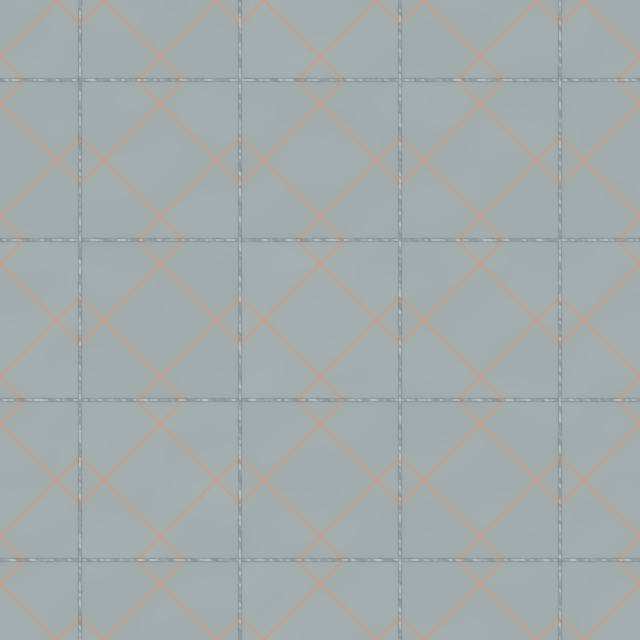
Give the GLSL for this pattern, as a WebGL 1 fragment shader.

```glsl
precision highp float;
uniform vec2 u_resolution;

const float TAU = 6.2831853;
const float REPEATS = 4.0;

// Lengths are fractions of one tile
const float DIAMOND_RADIUS = 0.354;
const float INLAY_HALF_WIDTH = 0.0115;
const float GROUT_HALF_WIDTH = 0.0125;
const float CORE_HALF_WIDTH = 0.0045;
const float SHADOW_REACH = 0.011;

const float INLAY_OPACITY = 0.95;
const float SHADOW_STRENGTH = 0.12;
const float TILE_VARIATION = 0.010;
const float MOTTLE_STRENGTH = 0.003;

const vec3 GLAZE_COLOR = vec3(0.640, 0.680, 0.680);
const vec3 INLAY_COLOR = vec3(0.735, 0.640, 0.575);
const vec3 GROUT_DARK = vec3(0.500, 0.535, 0.540);
const vec3 GROUT_MID = vec3(0.595, 0.630, 0.635);
const vec3 GROUT_LIGHT = vec3(0.770, 0.800, 0.800);

float hash(vec2 p) {
    return fract(sin(dot(p, vec2(41.3, 289.1))) * 4375.5);
}

// Antialiased band around distance zero
float band(float dist, float halfWidth, float blur) {
    return 1.0 - smoothstep(halfWidth - blur, halfWidth + blur, abs(dist));
}

// Layered sines with whole frequencies, so they wrap over the canvas; range 0 to 1
float streaks(float along, float across, float seed) {
    float sum = 0.0;
    float frequency = 19.0;
    float amplitude = 0.3;
    for (int i = 0; i < 5; i++) {
        float phase = TAU * hash(vec2(seed, frequency));
        float bend = 1.5 * sin(TAU * 7.0 * along + phase * 2.0);
        sum += amplitude * sin(TAU * frequency * along + phase + bend + across * 90.0);
        frequency = floor(frequency * 1.5) + 2.0;
        amplitude *= 0.9;
    }
    return clamp(0.5 + 0.6 * sum, 0.0, 1.0);
}

float mottle(vec2 uv) {
    vec2 a = TAU * uv;
    return sin(3.0 * a.x + 2.0 * sin(5.0 * a.y))
         + sin(7.0 * a.y - 4.0 * a.x + sin(6.0 * a.x));
}

// Worn joint: dark lips on both sides of a broken pale core
vec3 addGrout(vec3 color, float across, float along, float seed, float blur) {
    float wear = streaks(along, across, seed);
    float coreWear = streaks(along, across * 0.5, seed + 17.0);

    float shadow = exp(-abs(across) / SHADOW_REACH);
    color *= 1.0 - SHADOW_STRENGTH * shadow * (0.5 + 0.5 * wear);

    vec3 lip = mix(GROUT_MID, GROUT_DARK, wear);
    color = mix(color, lip, 0.75 * band(across, GROUT_HALF_WIDTH, blur));

    float core = band(across, CORE_HALF_WIDTH, blur);
    vec3 coreColor = mix(GROUT_MID, GROUT_LIGHT, smoothstep(0.3, 0.8, coreWear));
    return mix(color, coreColor, core * mix(0.45, 1.0, coreWear));
}

void main() {
    vec2 uv = gl_FragCoord.xy / u_resolution;
    vec2 grid = uv * REPEATS;
    float blur = 0.6 * REPEATS / min(u_resolution.x, u_resolution.y);

    // Tiles are centred on whole grid positions, joints lie halfway between
    vec2 local = fract(grid + 0.5) - 0.5;
    vec2 tileId = mod(floor(grid + 0.5), REPEATS);
    vec2 jointId = floor(grid);
    vec2 jointDist = fract(grid) - 0.5;

    // Glaze
    vec3 color = GLAZE_COLOR + TILE_VARIATION * (hash(tileId + 3.0) - 0.5);
    color += MOTTLE_STRENGTH * mottle(uv);

    // Four diagonal inlays that cross and run on to the tile edges
    vec2 diagonal = abs(vec2(local.x + local.y, local.x - local.y));
    vec2 inlayDist = abs(diagonal - DIAMOND_RADIUS) * 0.70711;
    float inlay = band(min(inlayDist.x, inlayDist.y), INLAY_HALF_WIDTH, blur);
    color = mix(color, INLAY_COLOR, INLAY_OPACITY * inlay);

    // Joints
    color = addGrout(color, jointDist.y, uv.x, jointId.y + 31.0, blur);
    color = addGrout(color, jointDist.x, uv.y, jointId.x + 5.0, blur);

    gl_FragColor = vec4(color, 1.0);
}
```
